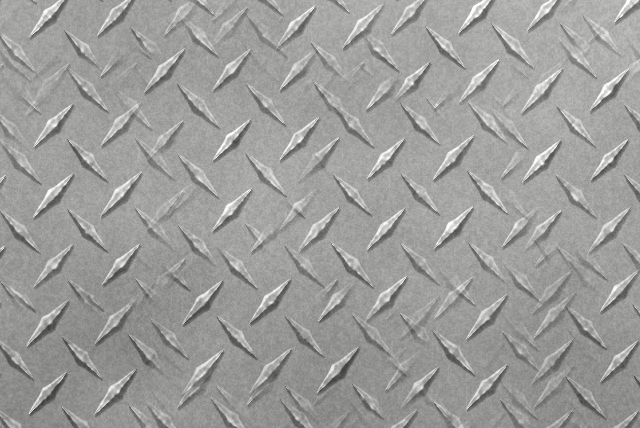
Write a Shadertoy shader that draws this texture.

```glsl
// Worn steel tread plate: raised lozenges in alternating directions, with overlapping faded sheets.

const vec2 PITCH = vec2(0.158, 0.164);    // lozenge spacing, in canvas heights
const vec2 ANCHOR = vec2(1.109, 0.492);   // centre of one rising lozenge
const vec2 LIGHT = vec2(-0.35, 0.94);
const vec3 STEEL = vec3(0.603, 0.602, 0.597);
const float HALF_LENGTH = 0.071;
const float SHEET_SIZE = 0.43;

float hash(vec2 p) {
    vec3 q = fract(vec3(p.xyx) * 0.1031);
    q += dot(q, q.yzx + 33.33);
    return fract((q.x + q.y) * q.z);
}

vec2 hash2(vec2 p) {
    return vec2(hash(p + 17.3), hash(p + 71.9));
}

float noise(vec2 p) {
    vec2 cell = floor(p), f = fract(p);
    f = f * f * (3.0 - 2.0 * f);
    float low = mix(hash(cell), hash(cell + vec2(1, 0)), f.x);
    float high = mix(hash(cell + vec2(0, 1)), hash(cell + vec2(1, 1)), f.x);
    return mix(low, high, f.y);
}

float fbm(vec2 p) {
    float sum = 0.0, gain = 0.5;
    for (int i = 0; i < 4; i++) {
        sum += gain * noise(p);
        p = p * 2.03 + 11.7;
        gain *= 0.5;
    }
    return sum;
}

// Half width of a pointed lozenge with a swollen middle; u runs along its length.
float lozengeWidth(float u) {
    float taper = max(1.0 - abs(u), 0.0);
    return 0.0145 * pow(taper, 0.68) + 0.0035 * exp(-u * u * 30.0);
}

// Coverage of a lozenge; q.x is along it, q.y across it.
float lozengeMask(vec2 q, float size, float blur) {
    float u = q.x / (HALF_LENGTH * size);
    float inside = lozengeWidth(u) * size - abs(q.y);
    return smoothstep(-blur, blur, inside) * step(abs(u), 1.0);
}

// Brightness change made by one lozenge and its shadow.
float lozengeShade(vec2 p, float slope, float size, float wear, float aa) {
    vec2 axis = normalize(vec2(0.68, 0.73 * slope));
    vec2 normal = vec2(-axis.y, axis.x);
    vec2 q = vec2(dot(p, axis), dot(p, normal));
    vec2 s = p + vec2(-0.002, 0.005);
    float shadow = lozengeMask(vec2(dot(s, axis), dot(s, normal)), size, 0.003);

    float u = q.x / (HALF_LENGTH * size);
    float t = q.y / max(lozengeWidth(u) * size, 0.001) + 0.35 * (wear - 0.5);
    float lit = dot(normal, LIGHT);
    float ridge = exp(-pow((t + 0.12) * 5.0, 2.0)) * smoothstep(0.3, 0.7, wear);
    float rim = smoothstep(0.4, 0.75, t);
    float underside = 1.0 - smoothstep(-0.5, -0.22, t);
    float face = 0.01 + 0.09 * lit + 0.15 * ridge + 0.04 * rim + 0.2 * lit * rim;
    face += 0.2 * (wear - 0.5);
    face = mix(face, -0.21 - 0.06 * lit + 0.1 * (wear - 0.5), underside);
    face += 0.14 * exp(-dot(q, q) * 22000.0) * wear;
    return mix(-0.2 * shadow, face, lozengeMask(q, size, aa));
}

// One unbroken sheet of lozenges, rising and falling ones half a pitch apart.
float sheetShade(vec2 p, vec2 shift, float seed, float wear, float aa) {
    float shade = 0.0;
    for (int kind = 0; kind < 2; kind++) {
        vec2 grid = (p - ANCHOR) / PITCH - shift + 0.5 + 0.5 * float(kind);
        vec2 id = floor(grid) + seed + 37.0 * float(kind);
        vec2 local = (fract(grid) - 0.5) * PITCH;
        float size = mix(0.92, 1.04, hash(id + 5.0));
        float strength = mix(0.75, 1.05, sqrt(hash(id + 9.0)));
        float slope = 1.0 - 2.0 * float(kind);
        shade += strength * lozengeShade(local, slope, size, wear, aa);
    }
    return shade;
}

// Neighbouring sheets with different shifts dissolve into each other.
float blendedSheets(vec2 p, float wear, float aa) {
    vec2 bent = p + 0.1 * (vec2(noise(p * 5.0), noise(p * 5.0 + 40.0)) - 0.5);
    vec2 home = floor(bent / SHEET_SIZE);
    float sum = 0.0, total = 0.0;
    for (int j = -1; j <= 1; j++) {
        for (int i = -1; i <= 1; i++) {
            vec2 id = home + vec2(i, j);
            vec2 away = bent - (id + 0.2 + 0.6 * hash2(id + 3.0)) * SHEET_SIZE;
            float weight = exp(-55.0 * dot(away, away));
            vec2 shift = 0.85 * (hash2(id + 23.0) - 0.5);
            float seed = floor(90.0 * hash(id + 51.0));
            sum += weight * sheetShade(p, shift, seed, wear, aa);
            total += weight;
        }
    }
    return sum / max(total, 1e-6);
}

void mainImage(out vec4 fragColor, in vec2 fragCoord) {
    vec2 p = fragCoord / iResolution.y;
    float aa = 0.8 / iResolution.y;

    // Slight tilt of the rows
    vec2 tilted = p - vec2(0.0, 0.018 * (p.x - ANCHOR.x));
    float wear = 0.6 * noise(p * 130.0) + 0.4 * noise(p * 55.0);
    float shade = blendedSheets(tilted, wear, aa);

    // Uneven tone, fine grain and faint upright scuffs
    float tone = 0.1 * (p.y - 0.45) + 0.02 * (p.x - 0.75) + 0.14 * (fbm(p * 3.5) - 0.47);
    float grain = 0.08 * (noise(p * 320.0) - 0.5) + 0.045 * (noise(p * 120.0) - 0.5);
    float scuffs = 0.02 * smoothstep(0.72, 0.95, noise(p * vec2(190.0, 30.0)));

    fragColor = vec4(clamp(STEEL + shade + tone + grain + scuffs, 0.0, 1.0), 1.0);
}
```
